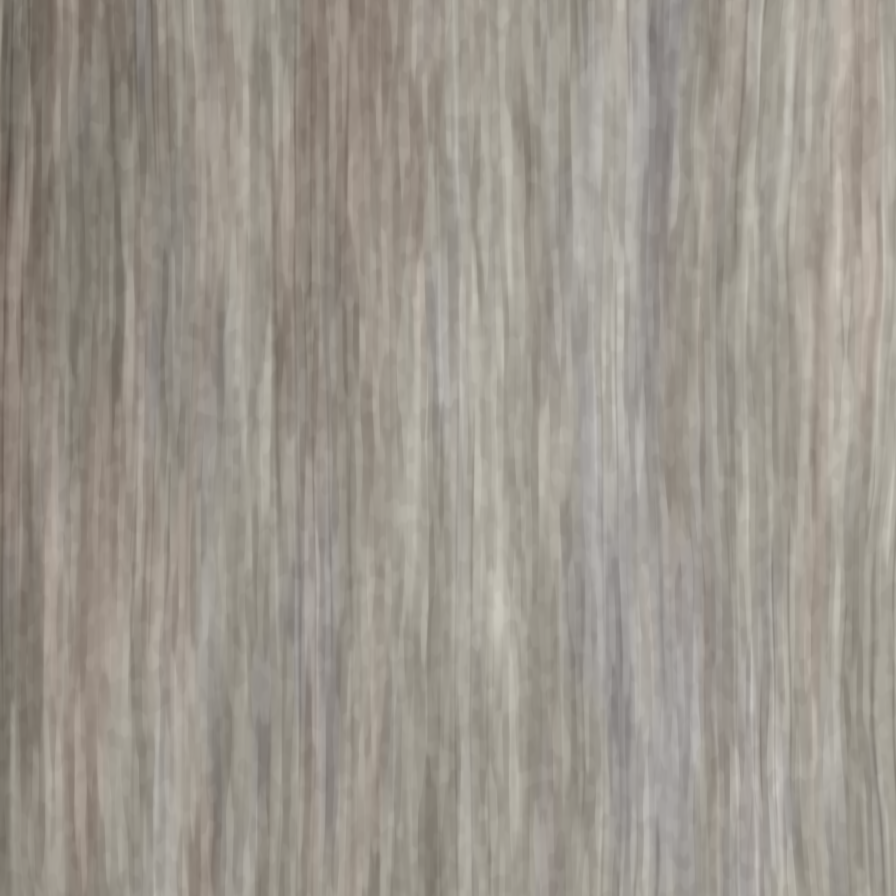
Write a WebGL 2 fragment shader that draws this texture.

```glsl
#version 300 es
precision highp float;

uniform vec2 u_resolution;
out vec4 fragColor;

vec3 hash3(vec2 p) {
    vec3 q = fract(p.xyx * vec3(0.1031, 0.1030, 0.0973));
    q += dot(q, q.yxz + 33.33);
    return fract((q.xxy + q.yzz) * q.zyx);
}

// Cellular noise, with every column slid to stagger its cells;
// crispness sets how abruptly one cell gives way to the next
float softCells(vec2 p, float crispness, float seed) {
    float column = floor(p.x);
    float sum = 0.0;
    float total = 0.0;
    for (int i = -1; i <= 1; i++) {
        float cellX = column + float(i);
        float y = p.y + 9.0 * hash3(vec2(cellX, seed)).x;
        float row = floor(y);
        for (int j = -1; j <= 1; j++) {
            vec2 cell = vec2(cellX, row + float(j));
            vec3 rnd = hash3(cell + seed * 17.0 + 50.0);
            vec2 d = vec2(p.x, y) - cell - mix(vec2(0.2), vec2(0.8), rnd.xy);
            float weight = exp(-crispness * dot(d, d));
            sum += weight * rnd.z;
            total += weight;
        }
    }
    return sum / total;
}

// Same noise, centred on zero
float streak(vec2 p, vec2 frequency, float crispness, float seed) {
    return softCells(p * frequency, crispness, seed) - 0.5;
}

float bump(float x, float centre, float width) {
    float d = (x - centre) / width;
    return exp(-d * d);
}

// Layered sines bend the fibres, more strongly to the right
vec2 bendFibres(vec2 p) {
    float sway = sin(p.y * 4.0 + p.x * 7.0)
               + 0.4 * sin(p.y * 9.0 - p.x * 15.0 + 1.3)
               + 0.12 * sin(p.y * 31.0 + p.x * 43.0 + 4.0);
    float strength = mix(0.003, 0.008, smoothstep(0.6, 1.0, p.x));
    return vec2(p.x + strength * sway, p.y);
}

// Sparse thin lines, broken along their length, 0 to 1
float grainLines(vec2 p, float spacing, float seed) {
    float phase = p.x / spacing + 0.7 * sin(p.x * 37.0 + seed)
                + 0.2 * sin(p.y * 5.0 + p.x * 13.0 + seed);
    float crest = 0.5 + 0.5 * sin(6.2832 * phase);
    float presence = softCells(p * vec2(26.0, 3.5), 9.0, seed);
    return pow(crest, 14.0) * smoothstep(0.4, 0.75, presence);
}

float fibreTone(vec2 p) {
    float tone = 0.06 * streak(p, vec2(10.0, 1.4), 7.0, 1.0);
    tone += 0.085 * streak(p, vec2(36.0, 2.6), 9.0, 2.0);
    tone += 0.095 * streak(p, vec2(80.0, 5.0), 12.0, 3.0);
    tone += 0.085 * streak(p, vec2(150.0, 13.0), 10.0, 4.0);
    tone += 0.045 * streak(p, vec2(120.0, 60.0), 8.0, 5.0);
    return tone;
}

// Shade from the dark left edge towards the pale right side
float sideShade(vec2 p) {
    float corner = 0.03 * exp(-5.0 * p.x) * smoothstep(0.3, 1.0, p.y);
    return 0.03 * (p.x - 0.5) - 0.09 * exp(-6.0 * p.x) - corner;
}

void main() {
    vec2 uv = gl_FragCoord.xy / u_resolution;
    vec2 p = bendFibres(uv);

    // Light and dark grain
    float rightSide = smoothstep(0.55, 0.95, uv.x);
    float tone = fibreTone(p) + sideShade(uv);
    tone -= mix(0.05, 0.09, rightSide) * grainLines(p, 0.031, 6.0);
    tone += mix(0.04, 0.06, rightSide) * grainLines(p, 0.047, 7.0);

    // Pinkish and bluish stains follow the fibres
    float pinkArea = bump(uv.x, 0.43, 0.15) * smoothstep(0.2, 0.8, uv.y)
                   + 0.7 * bump(uv.x, 0.0, 0.17) + 0.6 * bump(uv.x, 1.0, 0.07) * uv.y;
    float pink = 0.45 * pinkArea + 0.6 * streak(p, vec2(14.0, 2.0), 7.0, 8.0)
               + 0.5 * streak(p, vec2(42.0, 3.0), 8.0, 9.0);
    float blueArea = bump(uv.x, 0.74, 0.12) + 0.6 * bump(uv.x, 0.22, 0.08);
    float blue = 0.4 * blueArea + 0.6 * streak(p, vec2(13.0, 3.0), 7.0, 10.0)
               + 0.5 * streak(p, vec2(40.0, 5.0), 8.0, 11.0);
    float pinkAmount = smoothstep(0.0, 0.6, pink);
    float blueAmount = smoothstep(0.05, 0.65, blue) * (1.0 - 0.8 * pinkAmount);

    vec3 greyWood = vec3(0.637, 0.621, 0.579);
    vec3 pinkShift = vec3(0.006, -0.022, -0.019);
    vec3 blueShift = vec3(-0.017, -0.014, 0.021);
    vec3 colour = greyWood + tone * vec3(1.0, 1.03, 1.02);
    colour += pinkShift * pinkAmount + blueShift * blueAmount;
    fragColor = vec4(clamp(colour, 0.0, 1.0), 1.0);
}
```
